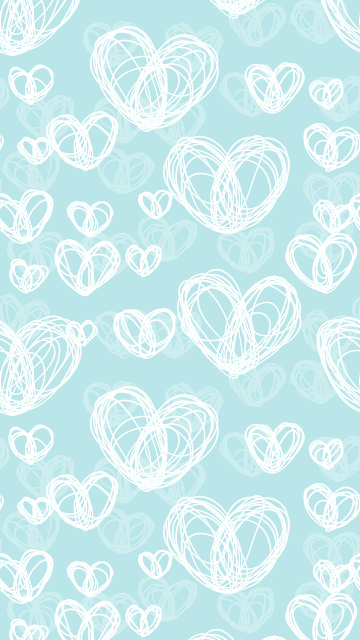
Give the GLSL for this pattern, as a Shadertoy shader.

```glsl
float hash(vec2 p) {
    return fract(sin(dot(p, vec2(127.1, 311.7))) * 43758.5453);
}

vec2 hash2(vec2 p) {
    return vec2(hash(p), hash(p + 17.3));
}

// Heart scribbled from wobbly egg-shaped loops, alternating between two lobes
float scribbleHeart(vec2 p, float width, float seed, float strokes, float halfLine, float pixel) {
    float tilt = 0.3 * (hash(vec2(seed, 3.7)) - 0.5);
    vec2 q = mat2(cos(tilt), sin(tilt), -sin(tilt), cos(tilt)) * p / width;
    if (max(abs(q.x), abs(q.y)) > 0.65) return 0.0;

    float dist = 1.0;
    for (float k = 0.0; k < strokes; k++) {
        vec2 id = vec2(k, seed);
        float side = mod(k, 2.0) * 2.0 - 1.0;
        vec2 e = vec2(q.x * side - 0.17, q.y);
        e += 0.02 * sin(9.0 * e.yx + 6.28 * hash2(id + 5.1));

        // Lobe frame, leaning outward and narrowing toward the tip
        float lean = 0.55 + 0.3 * (hash(id + 9.4) - 0.5);
        vec2 axis = vec2(sin(lean), cos(lean));
        vec2 uv = vec2(dot(e, vec2(axis.y, -axis.x)), dot(e, axis));
        uv.x /= 0.95 + 0.45 * uv.y;

        // Smaller loops shift about but stay inside the lobe
        vec2 lobe = vec2(0.28, 0.46);
        vec2 shrink = hash2(id);
        vec2 radii = lobe * (1.0 - 0.5 * shrink * shrink);
        uv -= (lobe - radii) * (2.0 * hash2(id + 31.9) - 1.0);
        float len = length(uv / radii);
        dist = min(dist, abs(len - 1.0) * len / max(length(uv / (radii * radii)), 1e-4));
    }
    float soft = 0.6 * pixel;
    return 1.0 - smoothstep(halfLine - soft, halfLine + soft, dist * width);
}

// Centres of the four large hearts, on an arc through the unit tile
vec2 largeCentre(float k) {
    return vec2(0.05 + 0.46 * k - 0.085 * k * k, -0.02 - 0.16 * k - 0.045 * k * k);
}

// Offset to a point that repeats in every unit tile
vec2 wrapped(vec2 d) {
    return d - floor(d + 0.5);
}

float largeDistance(vec2 p) {
    float d = 1.0;
    for (float k = 0.0; k < 4.0; k++) d = min(d, length(wrapped(p - largeCentre(k))));
    return d;
}

// Jittered grid of hearts that leaves room for the large ones
float scatter(vec2 p, float count, bool faint, float pixel) {
    float ink = 0.0;
    vec2 base = floor(p * count);
    for (int j = -1; j <= 1; j++)
    for (int i = -1; i <= 1; i++) {
        vec2 cell = base + vec2(i, j);
        vec2 id = mod(cell, count) + (faint ? 50.0 : 0.0);
        float seed = id.x + 13.0 * id.y;
        vec2 jitter = (hash2(id + 2.6) - 0.5) * (faint ? 0.45 : 0.32);
        vec2 centre = (cell + 0.5 + jitter) / count;
        float room = largeDistance(centre);
        float size = hash(id + 8.3);
        float width = 0.145;
        float strokes = 14.0;
        if (faint) {
            if (room < 0.13) continue;
        } else {
            // Big and small hearts alternate like a checkerboard
            bool big = mod(id.x + id.y, 2.0) < 0.5;
            width = big ? mix(0.14, 0.195, size) : mix(0.08, 0.12, size);
            width = min(width, 2.0 * (room - 0.16));
            if (width < 0.075) continue;
            strokes = floor(3.0 + 56.0 * width);
        }
        ink = max(ink, scribbleHeart(p - centre, width, seed, strokes, 0.0023, pixel));
    }
    return ink;
}

void mainImage(out vec4 fragColor, in vec2 fragCoord) {
    float pixel = 1.0 / iResolution.x;
    vec2 p = (fragCoord - vec2(0.0, iResolution.y)) * pixel;

    vec3 paleAqua = vec3(0.73, 0.90, 0.915);
    vec3 mist = vec3(0.81, 0.935, 0.94);
    vec3 chalk = vec3(0.995, 1.0, 0.995);

    vec3 color = mix(paleAqua, mist, scatter(p, 5.0, true, pixel));
    float white = scatter(p, 6.0, false, pixel);
    for (float k = 0.0; k < 4.0; k++) {
        vec2 d = wrapped(p - largeCentre(k));
        white = max(white, scribbleHeart(d, 0.32, 71.0 + k, 22.0, 0.0021, pixel));
    }
    fragColor = vec4(mix(color, chalk, white), 1.0);
}
```
